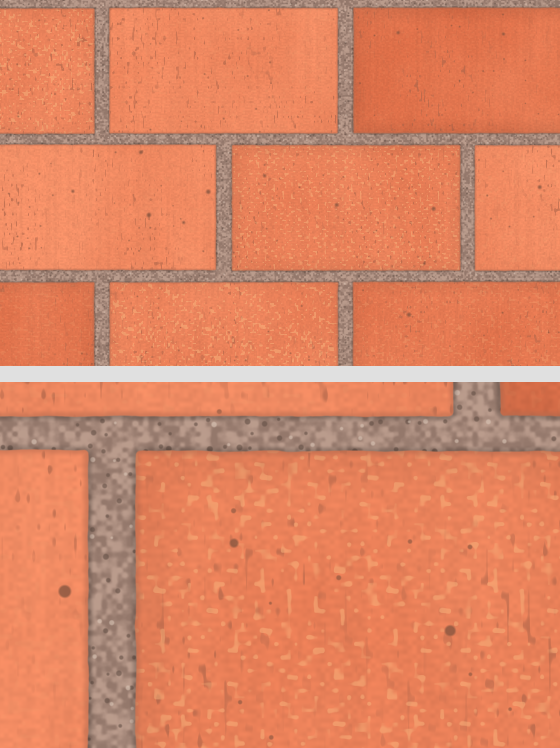
Top: the whole. Bottom: its middle third, enlarged.
A WebGL 2 fragment shader for this texture:

```glsl
#version 300 es
precision highp float;
// Running-bond wall of smooth orange bricks with grey sandy mortar.
// A rounded-box distance separates brick from joint; each brick gets its own
// tone, and layered value noise adds drag marks, sand specks, pits and grit.
uniform vec2 u_resolution;
out vec4 outColor;

// Layout, in units of the canvas height
const vec2 PITCH = vec2(0.6653, 0.374);
const vec2 JOINT = vec2(0.041, 0.031);
const vec2 ORIGIN = vec2(0.276, 0.246);

const vec3 CLAY_LIGHT = vec3(0.96, 0.565, 0.405);
const vec3 CLAY_DARK = vec3(0.87, 0.435, 0.285);
const vec3 CLAY_EDGE = vec3(0.76, 0.44, 0.32);
const vec3 SAND = vec3(0.97, 0.68, 0.47);
const vec3 PIT = vec3(0.50, 0.32, 0.24);
const vec3 MORTAR_DARK = vec3(0.58, 0.47, 0.42);
const vec3 MORTAR_LIGHT = vec3(0.73, 0.61, 0.55);
const vec3 GRIT = vec3(0.40, 0.32, 0.28);

// Firing darkness, one column per course from bottom to top
const mat3 FIRING = mat3(0.70, 0.38, 0.66,
                         0.08, 0.50, 0.14,
                         0.36, 0.12, 0.85);

float hash(vec2 p) {
  return fract(sin(dot(p, vec2(127.1, 311.7))) * 43758.5453);
}

float noise(vec2 p) {
  vec2 i = floor(p), f = fract(p);
  f = f * f * (3.0 - 2.0 * f);
  return mix(mix(hash(i), hash(i + vec2(1, 0)), f.x),
             mix(hash(i + vec2(0, 1)), hash(i + vec2(1, 1)), f.x), f.y);
}

float fbm(vec2 p) {
  float sum = 0.0, amp = 0.5;
  for (int i = 0; i < 4; i++) {
    sum += amp * noise(p);
    p = p * 2.03 + 17.3;
    amp *= 0.5;
  }
  return sum;
}

float roundBox(vec2 p, vec2 halfSize, float radius) {
  vec2 d = abs(p) - halfSize + radius;
  return length(max(d, 0.0)) + min(max(d.x, d.y), 0.0) - radius;
}

// Coverage of sparse round spots, at most one per grid cell
float spots(vec2 p, float size, float density, float radius, float soft) {
  vec2 cell = floor(p / size);
  vec2 center = 0.25 + 0.5 * vec2(hash(cell + 3.1), hash(cell + 8.7));
  float r = radius * (0.5 + 0.6 * hash(cell + 5.3));
  float d = length((fract(p / size) - center) * size);
  return step(hash(cell), density) * (1.0 - smoothstep(r - soft, r + soft, d));
}

vec3 mortar(vec2 p, float px) {
  float grain = 0.55 * noise(p * 210.0) + 0.45 * fbm(p * 75.0);
  vec3 col = mix(MORTAR_DARK, MORTAR_LIGHT, smoothstep(0.25, 0.72, grain));
  col = mix(col, GRIT, 0.65 * spots(p, 0.012, 0.28, 0.0025, px));
  return mix(col, vec3(0.86, 0.78, 0.72), 0.6 * spots(p + 4.0, 0.015, 0.2, 0.0022, px));
}

vec3 clay(vec2 p, float firing, float seed, float px) {
  vec2 s = p + 9.0 * seed;
  // Broad blotches over the fired tone
  float tone = firing + 0.9 * (fbm(s * vec2(5.0, 4.0)) - 0.47);
  vec3 col = mix(CLAY_LIGHT, CLAY_DARK, clamp(tone, 0.0, 1.0));
  // Long faint drag lines and fine grain
  float drag = noise(s * vec2(130.0, 3.5)) - 0.5;
  float grain = noise(s * 240.0) - 0.5;
  col *= 1.0 + 0.035 * drag + 0.07 * grain;
  // Short upright scratches, gathered in patches
  float patches = smoothstep(0.35, 0.65, fbm(s * vec2(9.0, 4.0) + 31.0));
  float scratch = smoothstep(0.74, 0.92, noise(s * vec2(210.0, 75.0)));
  col = mix(col, CLAY_EDGE * 0.9, scratch * (0.15 + 0.5 * patches));
  // Pale sand, strongest on the mid-fired bricks
  float sandy = 1.0 - smoothstep(0.05, 0.35, abs(firing - 0.43));
  float speck = smoothstep(0.66, 0.86, noise(s * 165.0 + 50.0));
  col = mix(col, SAND, speck * (0.08 + 0.5 * sandy));
  // Scattered pits
  col = mix(col, PIT, 0.75 * spots(s, 0.09, 0.09, 0.0055, 1.5 * px));
  return mix(col, PIT, 0.6 * spots(s + 2.0, 0.03, 0.09, 0.0022, px));
}

void main() {
  float px = 1.0 / u_resolution.y;
  vec2 p = gl_FragCoord.xy * px;

  // Course and brick, alternate courses shifted by half a brick
  vec2 grid = (p - ORIGIN) / PITCH;
  float course = floor(grid.y);
  grid.x -= 0.5 * mod(course + 1.0, 2.0) + 0.005;
  vec2 id = vec2(floor(grid.x), course);
  float seed = hash(id + 11.0);
  ivec2 slot = ivec2(mod(id + 1.0, 3.0));
  float firing = FIRING[slot.y][slot.x];

  // Brick outline, slightly uneven
  vec2 local = (fract(grid) - 0.5) * PITCH;
  vec2 jitter = 0.003 * (vec2(seed, hash(id + 23.0)) - 0.5);
  float d = roundBox(local - jitter, 0.5 * (PITCH - JOINT), 0.004);
  d += 0.003 * (fbm(p * 45.0) - 0.47);

  vec3 brick = clay(p, firing, seed, px);
  brick = mix(brick, CLAY_EDGE, 0.6 * smoothstep(-0.007, 0.0, d));
  brick *= 1.0 - 0.08 * firing * smoothstep(-0.05, 0.0, d);
  vec3 joint = mortar(p, px) * mix(0.8, 1.0, smoothstep(0.0, 0.006, d));
  outColor = vec4(mix(brick, joint, smoothstep(-px, px, d)), 1.0);
}
```
